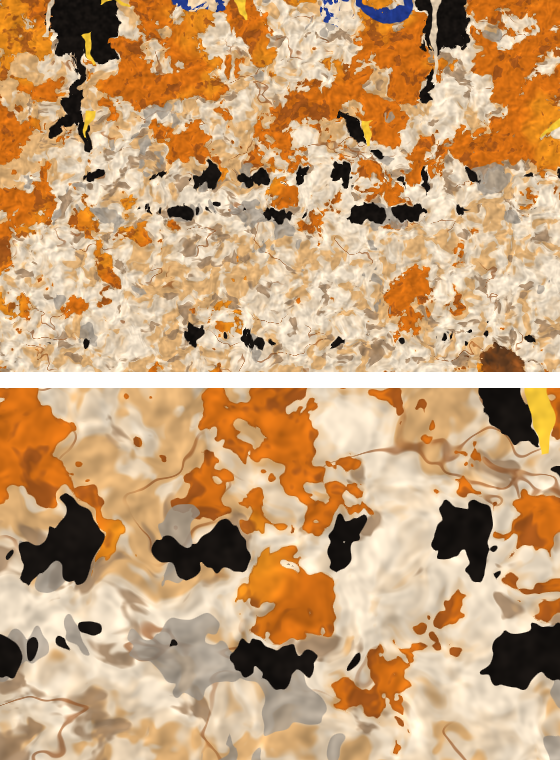
Top: the whole. Bottom: its middle third, enlarged.
A Shadertoy shader for this texture:

```glsl
// Weathered billboard wall: cream plaster under flaking orange paint, with
// torn black gaps, grey and yellow paper scraps and traces of blue print.
// Each layer is a field of fractal noise plus a bias, cut at zero.

const vec3 CREAM_LIGHT = vec3(0.95, 0.88, 0.78);
const vec3 CREAM       = vec3(0.89, 0.80, 0.68);
const vec3 TAN         = vec3(0.85, 0.67, 0.45);
const vec3 STAIN       = vec3(0.61, 0.49, 0.37);
const vec3 ORANGE      = vec3(0.82, 0.43, 0.09);
const vec3 AMBER       = vec3(0.91, 0.57, 0.13);
const vec3 RUST        = vec3(0.55, 0.29, 0.11);
const vec3 BLACK       = vec3(0.085, 0.07, 0.06);
const vec3 GREY        = vec3(0.62, 0.58, 0.53);
const vec3 YELLOW      = vec3(0.95, 0.77, 0.22);
const vec3 BLUE        = vec3(0.10, 0.20, 0.52);

const float PAINT_TOP = 0.0;      // paint bias: upper wall, middle, lower wall
const float PAINT_MID = -0.75;
const float PAINT_LOW = -1.55;
const float GAP_NONE  = -3.4;     // black gap bias: away from and inside rows
const float GAP_ROW   = -0.55;
const float RAGGED    = 0.006;    // edge displacement
const float TEAR      = 0.025;    // distance that equals one unit of noise

// Scraps of yellow paper: x, y, angle
const vec3 SCRAPS[6] = vec3[6](
    vec3(0.32, 0.99, 1.1), vec3(0.243, 0.868, 0.35), vec3(0.648, 0.975, 0.2),
    vec3(0.985, 0.645, 0.2), vec3(0.238, 0.667, -0.1), vec3(1.484, 0.652, -1.0));

float hash(vec2 p) {
    vec3 q = fract(p.xyx * 0.1031);
    q += dot(q, q.yzx + 33.33);
    return fract((q.x + q.y) * q.z);
}

float noise(vec2 p) {
    vec2 i = floor(p), f = fract(p);
    f = f * f * (3.0 - 2.0 * f);
    return mix(mix(hash(i), hash(i + vec2(1, 0)), f.x),
               mix(hash(i + vec2(0, 1)), hash(i + vec2(1, 1)), f.x), f.y);
}

// Fractal noise with mean 0 and deviation close to 1
float fbm(vec2 p, int octaves) {
    float sum = 0.0, gain = 3.9;
    p += 50.0;
    for (int i = 0; i < octaves; i++) {
        sum += gain * (noise(p) - 0.5);
        p = mat2(1.52, 1.14, -1.14, 1.52) * p + 17.3;
        gain *= 0.55;
    }
    return sum;
}

// Coverage of the region d > 0, with a one pixel edge
float cover(float d) { return clamp(d / max(fwidth(d), 0.001) + 0.5, 0.0, 1.0); }

float bump(float x, float width) { x /= width; return exp(-x * x); }

float segment(vec2 p, vec2 a, vec2 b) {
    vec2 pa = p - a, ba = b - a;
    return length(pa - ba * clamp(dot(pa, ba) / dot(ba, ba), 0.0, 1.0));
}

float box(vec2 p, vec2 halfSize) {
    vec2 d = abs(p) - halfSize;
    return length(max(d, 0.0)) + min(max(d.x, d.y), 0.0);
}

// Large torn openings along the top edge, as signed distance
float openings(vec2 p) {
    float d = box(p - vec2(0.225, 0.97), vec2(0.085, 0.12));
    d = min(d, segment(p, vec2(0.22, 0.87), vec2(0.20, 0.71)) - 0.021);
    d = min(d, segment(p, vec2(0.20, 0.71), vec2(0.237, 0.63)) - 0.014);
    d = min(d, segment(p, vec2(0.20, 0.71), vec2(0.14, 0.645)) - 0.011);
    d = min(d, box(p - vec2(1.205, 0.96), vec2(0.05, 0.10)));
    d = min(d, segment(p, vec2(1.15, 1.0), vec2(1.152, 0.74)) - 0.006);
    return min(d, segment(p, vec2(0.92, 0.68), vec2(1.02, 0.59)) - 0.012);
}

void mainImage(out vec4 fragColor, in vec2 fragCoord) {
    vec2 p = fragCoord / iResolution.y;
    vec2 q = p + RAGGED * vec2(fbm(p * 20.0, 3), fbm(p * 20.0 + 40.0, 3));
    float grit = fbm(p * 85.0, 2);
    float broad = fbm(q * 5.0, 4);

    // Plaster: mottling, stains and hairline cracks
    float mottle = 0.6 * fbm(q * 9.0 + 3.0, 4) + 0.8 * fbm(q * 38.0 + 11.0, 3);
    vec3 col = mix(CREAM_LIGHT, CREAM, smoothstep(-1.2, 0.0, mottle));
    col = mix(col, TAN, smoothstep(0.15, 0.9, mottle));
    float stain = fbm(q * vec2(24.0, 30.0) + 21.0, 4);
    col = mix(col, STAIN, 0.85 * smoothstep(0.9, 1.6, stain));
    float crack = 1.0 - smoothstep(0.02, 0.10, abs(fbm(q * vec2(8.0, 11.0) + 31.0, 4)));
    col = mix(col, RUST, 0.6 * crack * smoothstep(-0.2, 0.9, fbm(p * 12.0 + 8.0, 3)));

    // Black gaps: rows of small tears and the large openings
    float row = max(bump(p.y - 0.525, 0.05), bump(p.y - 0.43, 0.035));
    float rows = max(row, 0.85 * bump(p.y - 0.09, 0.04));
    float gap = 0.4 * fbm(q * 4.0 + 60.0, 3) + 0.9 * fbm(q * vec2(21.0, 15.0) + 70.0, 4)
              + mix(GAP_NONE, GAP_ROW, rows);
    gap = max(gap, -openings(q) / TEAR + 0.35 * fbm(q * 26.0 + 80.0, 4));

    // Orange paint, thick above and sparse below, kept off the torn rims
    float bias = mix(PAINT_LOW, PAINT_MID, smoothstep(0.33, 0.42, p.y));
    bias = mix(bias, PAINT_TOP, smoothstep(0.52, 0.62, p.y));
    bias += 1.9 * bump(length((p - vec2(1.1, 0.21)) * vec2(1.0, 0.6)), 0.06);
    bias += 0.8 * bump(length(p - vec2(1.07, 0.86)), 0.11) + 0.5 * bump(p.x, 0.1);
    float paint = 0.6 * broad + 0.78 * fbm(q * 17.0 + 90.0, 5) + 0.18 * grit + bias;
    paint -= 1.1 * smoothstep(-0.7, -0.1, gap);
    vec3 paintCol = mix(ORANGE, AMBER, 0.8 * smoothstep(0.3, 1.5, fbm(q * 6.0 + 15.0, 4)));
    float wear = 0.7 * fbm(q * 30.0 + 25.0, 4) + 0.4 * grit;
    paintCol = mix(paintCol, RUST, 0.8 * smoothstep(0.4, 1.3, wear));
    paintCol = mix(paintCol, RUST, 0.4 * (1.0 - smoothstep(0.0, 0.25, paint)));
    col = mix(col, TAN, 0.4 * smoothstep(-0.5, 0.0, paint));
    col = mix(col, paintCol, cover(paint));

    // Grey paper around the middle rows
    float grey = fbm(q * vec2(13.0, 10.0) + 110.0, 4) - 2.2 + 1.2 * row;
    col = mix(col, GREY, 0.8 * cover(grey));

    // Blue print: an arc and two speckled patches
    float arc = 0.011 - abs(length((q - vec2(1.035, 1.01)) * vec2(0.85, 1.0)) - 0.055);
    float patches = 0.045 - min(length(q - vec2(0.902, 0.98)),
                                length((q - vec2(0.545, 1.01)) * vec2(0.6, 1.0)));
    float speckle = fbm(q * 42.0 + 5.0, 3);
    col = mix(col, CREAM_LIGHT, 0.8 * cover(patches));
    float print = max(arc / TEAR, min(patches / TEAR, 0.6 * speckle - 0.15));
    col = mix(col, BLUE, 0.95 * cover(print + 0.08 * speckle));

    // Surface relief lit from the upper left
    float relief = fbm(q * 42.0, 3) - fbm(q * 42.0 + vec2(-0.25, 0.25), 3);
    col *= 1.0 + 0.07 * relief + 0.035 * grit;

    // Gaps, pale posts beside them and the broken hollow at the bottom
    col = mix(col, BLACK * (1.0 + 0.15 * grit), cover(gap));
    float post = max(0.009 - abs(q.x - 1.168), 0.005 - abs(q.x - 0.132));
    post = min(post, p.y - mix(0.9, 0.8, step(0.5, p.x)));
    col = mix(col, CREAM * (1.0 + 0.06 * grit), cover(post));
    float hollow = 1.0 - length((q - vec2(1.35, 0.01)) / vec2(0.07, 0.05)) + 0.2 * stain;
    col = mix(col, RUST * (0.6 + 0.2 * mottle), 0.9 * cover(hollow));

    // Yellow scraps: tapering slivers
    for (int i = 0; i < 6; i++) {
        float c = cos(SCRAPS[i].z), s = sin(SCRAPS[i].z);
        vec2 r = mat2(c, -s, s, c) * (q - SCRAPS[i].xy);
        float sliver = min(0.009 + 0.16 * r.y - abs(r.x), 0.036 - abs(r.y));
        col = mix(col, YELLOW * (1.0 + 0.05 * grit), cover(sliver));
    }
    fragColor = vec4(clamp(col, 0.0, 1.0), 1.0);
}
```
